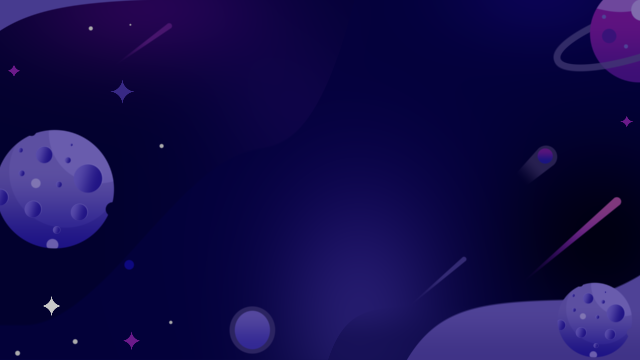
A Shadertoy shader for this background:

```glsl
// A night-blue space backdrop: soft glows, wavy hills, cratered moons,
// a ringed planet, streaking meteors and sparkling stars.
// Flat shapes are layered from distance functions on a 16 x 9 canvas.

const vec3 LILAC = vec3(0.31, 0.26, 0.59);
const vec3 VIOLET = vec3(0.42, 0.1, 0.54);

// Antialiased coverage of a signed distance
float fill(float d) {
  float px = 9.0 / iResolution.y;
  return smoothstep(px, -px, d);
}

float disc(vec2 u, vec2 c, float r) { return fill(length(u - c) - r); }

float glow(vec2 u, vec2 c, vec2 size) {
  vec2 q = (u - c) / size;
  return exp(-dot(q, q));
}

float ellipseDist(vec2 q, vec2 ab) {
  float k = length(q / ab);
  return (k - 1.0) * k / max(length(q / (ab * ab)), 1e-3);
}

// Four-pointed star
float sparkle(vec2 u, vec2 c, float size) {
  vec2 q = pow(abs(u - c), vec2(0.6));
  return fill(pow(q.x + q.y, 1.0 / 0.6) - size);
}

// Rounded streak that thins and fades toward its tail
float streak(vec2 u, vec2 head, vec2 tail, float r, float taper) {
  vec2 axis = head - tail;
  float t = clamp(dot(u - tail, axis) / dot(axis, axis), 0.0, 1.0);
  float d = length(u - mix(tail, head, t)) - r * mix(taper, 1.0, t);
  return fill(d) * smoothstep(0.0, 0.7, t);
}

// Moon with shaded bands and craters (x, y, radius in moon radii)
vec3 moon(vec3 col, vec2 u, vec2 c, float r) {
  const vec3 craters[11] = vec3[11](
    vec3(-0.18, 0.58, 0.14), vec3(-0.58, 0.66, 0.04), vec3(0.22, 0.49, 0.05),
    vec3(0.56, 0.18, 0.24), vec3(-0.56, 0.27, 0.05), vec3(0.07, 0.08, 0.05),
    vec3(-0.37, -0.34, 0.14), vec3(0.41, -0.39, 0.14), vec3(-0.93, -0.14, 0.14),
    vec3(0.03, -0.69, 0.06), vec3(0.28, 0.75, 0.02));
  vec2 q = u - c;
  vec3 body = mix(vec3(0.14, 0.1, 0.55), vec3(0.36, 0.31, 0.63), smoothstep(-1.1, 0.4, q.y / r));
  body += 0.05 * disc(q, vec2(0.75, 0.95) * r, 0.85 * r);
  body += 0.03 * disc(q, vec2(0.18, 0.3) * r, 0.95 * r) - 0.03;
  for (int i = 0; i < 11; i++) {
    vec3 k = craters[i] * r;
    vec2 e = (q - k.xy) / k.z;
    vec3 bowl = mix(vec3(0.34, 0.29, 0.66), vec3(0.13, 0.08, 0.52), smoothstep(-1.0, 0.9, e.x - 0.3 * e.y));
    body = mix(body, vec3(0.46, 0.42, 0.72), 0.6 * disc(q, k.xy + k.z * vec2(0.07, 0.04), k.z));
    body = mix(body, bowl, disc(q, k.xy, k.z));
  }
  body = mix(body, vec3(0.5, 0.46, 0.7), disc(q, vec2(-0.32, 0.1) * r, 0.08 * r));
  body = mix(body, vec3(0.42, 0.37, 0.68), disc(q, vec2(-0.04, -0.94) * r, 0.1 * r));
  float bites = disc(q, vec2(0.98, -0.34) * r, 0.12 * r) + disc(q, vec2(-0.39, 0.97) * r, 0.07 * r);
  return mix(col, body, fill(length(q) - r) * (1.0 - bites));
}

void mainImage(out vec4 fragColor, in vec2 fragCoord) {
  vec2 u = fragCoord / iResolution.y * 9.0;
  u.x += 8.0 - 4.5 * iResolution.x / iResolution.y;

  // Sky and its glows
  vec3 col = vec3(0.01, 0.003, 0.225);
  col = mix(col, vec3(0, 0, 0.06), 0.95 * glow(u, vec2(15, 3), vec2(2.5, 2.4)));
  col += vec3(0.03, 0.01, 0.1) * glow(u, vec2(13.5, 9.2), vec2(2.4, 1.4));
  col += vec3(0.02, 0, 0.05) * glow(u, vec2(8.8, 3.2), vec2(3, 3.2));
  col += vec3(0.12, 0.105, 0.17) * glow(u, vec2(9, 1), vec2(2.1, 2.9));

  // Large wave at the left
  float wave = 0.87 + 4.4 * smoothstep(0.6, 6.6, u.x) + 2.2 * pow(max(u.x - 6.0, 0.0) / 2.4, 3.0);
  float inWave = fill((wave - u.y) * 0.6);
  col *= 1.0 - inWave * mix(0.2, 0.05, smoothstep(2.0, 6.5, u.x));
  col += vec3(0.035, 0.012, 0.045) * inWave * glow(u, vec2(7.2, 6.5), vec2(2, 1.7));
  col += vec3(0.14, 0.015, 0.13) * glow(u, vec2(3.5, 8.8), vec2(3.2, 1.6));

  // Hills and the top left corner
  float shade = fill(u.y - 1.35 * (1.0 - exp(-max(u.x - 8.2, 0.0) / 0.45)));
  col = mix(col, vec3(0.07, 0.05, 0.31), 0.65 * shade * smoothstep(1.5, 0.4, u.y));
  float hill = 1.52 * (1.0 - exp((10.17 - u.x) / 0.9)) + 0.15 * pow(max(u.x - 14.0, 0.0), 2.0);
  col = mix(col, LILAC - 0.06 * smoothstep(1.4, 0.0, u.y), fill((u.y - hill) * 0.7));
  col = mix(col, LILAC - 0.03, fill(9.0 - 0.77 * exp(-u.x / 1.2) + 0.012 * u.x - u.y));

  // Ringed planet
  vec2 hub = vec2(15.98, 8.17);
  vec2 q = mat2(0.951, -0.309, 0.309, 0.951) * (u - hub);
  float ring = 0.75 * fill(abs(ellipseDist(q, vec2(2.15, 0.58))) - 0.085);
  vec3 ringColor = vec3(0.25, 0.22, 0.45);
  col = mix(col, ringColor, ring);
  vec3 planet = mix(vec3(0.24, 0.06, 0.46), vec3(0.37, 0.07, 0.5), smoothstep(7.0, 8.6, u.y));
  planet = mix(planet, vec3(0.43, 0.28, 0.61), fill(8.82 + 0.12 * sin(u.x * 2.2 + 2.0) - u.y));
  planet = mix(planet, vec3(0.22, 0.07, 0.47), disc(u, vec2(15.23, 8.1), 0.18));
  planet = mix(planet, LILAC, disc(u, vec2(15.1, 8.58), 0.05) + disc(u, vec2(15.65, 7.84), 0.05));
  planet = mix(planet, vec3(0.5, 0.42, 0.68), disc(u, vec2(16.05, 8.75), 0.27));
  float globe = disc(u, hub, 1.23);
  col = mix(col, planet, globe);
  col = mix(col, ringColor, ring * step(q.y, 0.0) * globe);

  // Meteors and the comet
  col = mix(col, vec3(0.32, 0.1, 0.46), 0.8 * streak(u, vec2(4.23, 8.35), vec2(2.85, 7.35), 0.07, 0.1));
  vec3 hot = mix(vec3(0.33, 0.07, 0.54), vec3(0.5, 0.22, 0.49), smoothstep(2.4, 4.0, u.y));
  col = mix(col, hot, streak(u, vec2(15.42, 3.96), vec2(13.02, 1.9), 0.11, 0.1));
  col = mix(col, vec3(0.24, 0.2, 0.5), 0.8 * streak(u, vec2(11.6, 2.52), vec2(10.19, 1.31), 0.06, 0.1));
  col = mix(col, vec3(0.17, 0.14, 0.33), 0.9 * streak(u, vec2(13.65, 5.08), vec2(13, 4.48), 0.28, 0.7));
  vec3 core = mix(vec3(0.1, 0.08, 0.5), vec3(0.34, 0.08, 0.48), smoothstep(4.95, 5.25, u.y));
  col = mix(col, core, disc(u, vec2(13.63, 5.1), 0.19));

  // Haloed egg and moons
  vec2 p = u - vec2(6.31, 0.75);
  col = mix(col, vec3(0.17, 0.14, 0.38), fill(ellipseDist(p, vec2(0.57, 0.59))));
  vec3 egg = mix(vec3(0.2, 0.16, 0.58), vec3(0.33, 0.28, 0.62), smoothstep(-0.45, 0.45, p.y));
  col = mix(col, egg, fill(ellipseDist(p, vec2(0.44, 0.48))));
  col = moon(col, u, vec2(1.37, 4.27), 1.48);
  col = moon(col, u, vec2(14.87, 1), 0.93);

  // Sparkles and small stars
  col = mix(col, VIOLET, sparkle(u, vec2(0.35, 7.23), 0.18) + sparkle(u, vec2(15.67, 5.96), 0.17));
  col = mix(col, VIOLET, sparkle(u, vec2(3.29, 0.48), 0.24));
  col = mix(col, vec3(0.22, 0.16, 0.52), sparkle(u, vec2(3.06, 6.71), 0.31));
  col = mix(col, vec3(0.78), sparkle(u, vec2(1.29, 1.35), 0.26));
  col = mix(col, vec3(0.05, 0.03, 0.5), disc(u, vec2(3.23, 2.38), 0.12));
  const vec3 stars[6] = vec3[6](
    vec3(2.27, 8.29, 0.05), vec3(3.26, 8.38, 0.02), vec3(4.04, 5.35, 0.05),
    vec3(4.27, 0.94, 0.04), vec3(1.88, 0.46, 0.06), vec3(0.44, 0.17, 0.06));
  for (int i = 0; i < 6; i++) col = mix(col, vec3(0.67), disc(u, stars[i].xy, stars[i].z));

  fragColor = vec4(col, 1);
}
```
